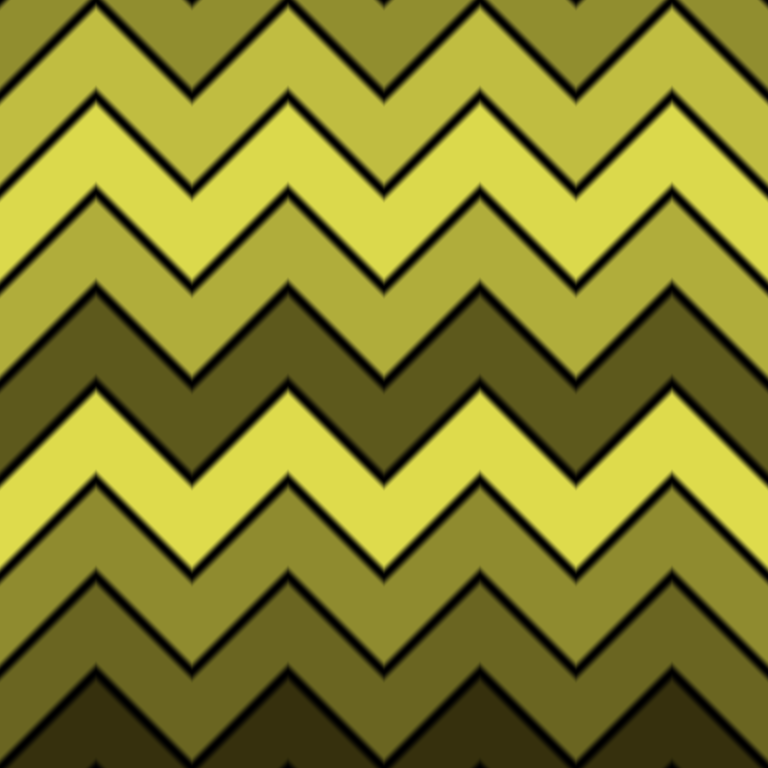
Give the GLSL for this pattern, as a Shadertoy shader.

```glsl
// Olive and yellow zigzag bands separated by soft black lines.
#define ZIGZAGS 4.0        // zigzag periods across
#define ROWS 8.0           // bands down
#define AMPLITUDE 1.0      // zigzag height, in bands
#define LINE_CORE 0.005    // solid half width of a line, in bands
#define LINE_FADE 0.13     // half width where a line has faded out
#define BAND_COUNT 9
#define DARK_OLIVE vec3(0.21, 0.19, 0.05)
#define BRIGHT_YELLOW vec3(0.87, 0.86, 0.30)

// Brightness of each band, from the bottom up
const float SHADES[BAND_COUNT] = float[BAND_COUNT](
    0.0, 0.31, 0.53, 1.0, 0.235, 0.73, 0.985, 0.82, 0.545);

// Triangle wave: 0 at integers, 1 halfway between them
float triangleWave(float x) {
    return 1.0 - abs(2.0 * fract(x) - 1.0);
}

vec3 bandColor(float band) {
    int index = int(mod(band + 1.0, float(BAND_COUNT)));
    return mix(DARK_OLIVE, BRIGHT_YELLOW, SHADES[index]);
}

void mainImage(out vec4 fragColor, in vec2 fragCoord) {
    vec2 uv = fragCoord / iResolution.y;

    // Height in bands, sheared into a zigzag
    float height = uv.y * ROWS - AMPLITUDE * triangleWave(uv.x * ZIGZAGS);

    // Vertical distance to the nearest band boundary
    float lineDistance = abs(height - round(height));
    float fill = smoothstep(LINE_CORE, LINE_FADE, lineDistance);

    fragColor = vec4(bandColor(floor(height)) * fill, 1.0);
}
```
